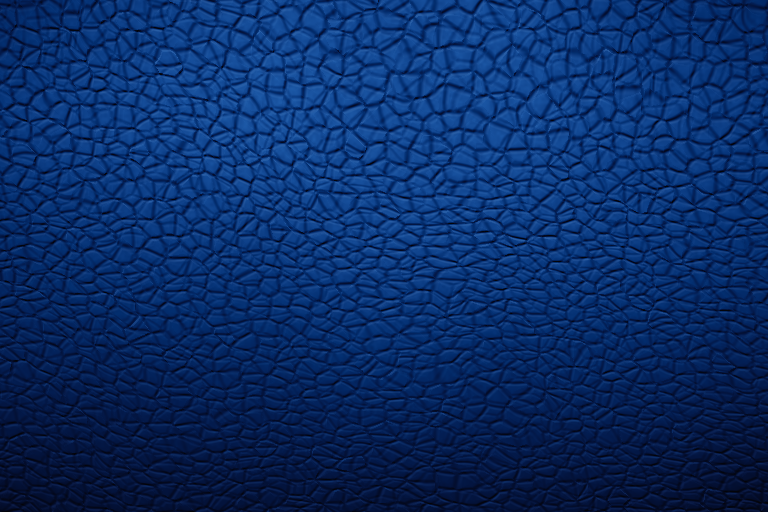
Reproduce this texture procedurally as a WebGL 2 fragment shader.

```glsl
#version 300 es
precision highp float;
// Blue grained leather: two warped layers of Voronoi creases form a height
// field, lit at a grazing angle from above. Brightness falls from the top
// centre to the lower edge, and a smooth ramp turns it into blue.
uniform vec2 u_resolution;
out vec4 fragColor;

float hash(vec2 p) {
    return fract(sin(dot(p, vec2(127.1, 311.7))) * 43758.5453);
}

float noise(vec2 p) {
    vec2 i = floor(p), f = fract(p);
    f = f * f * (3.0 - 2.0 * f);
    return mix(mix(hash(i), hash(i + vec2(1, 0)), f.x),
               mix(hash(i + vec2(0, 1)), hash(i + vec2(1, 1)), f.x), f.y);
}

// Distance to the border between the two nearest cell centres
float creaseDistance(vec2 p) {
    vec2 cell = floor(p), nearest = vec2(9.0), second = vec2(9.0);
    for (int y = -1; y <= 1; y++) {
        for (int x = -1; x <= 1; x++) {
            vec2 id = cell + vec2(x, y);
            vec2 jitter = vec2(hash(id), hash(id + 57.3));
            vec2 d = id + 0.08 + 0.84 * jitter - p;
            if (dot(d, d) < dot(nearest, nearest)) {
                second = nearest;
                nearest = d;
            } else if (dot(d, d) < dot(second, second)) {
                second = d;
            }
        }
    }
    return 0.5 * (dot(second, second) - dot(nearest, nearest))
         / max(length(second - nearest), 0.001);
}

// Grain coordinates: rows crowd together towards the lower edge
vec2 grainSpace(vec2 p) {
    vec2 bend = vec2(noise(p * 3.0), noise(p * 3.0 + 19.0)) - 0.5;
    vec2 wobble = vec2(noise(p * 24.0 + 5.0), noise(p * 24.0 + 41.0)) - 0.5;
    vec2 q = p + 0.07 * bend + 0.014 * wobble;
    return vec2(q.x * 27.0 + q.y * 4.0, q.y * (45.0 - 8.0 * q.y) + q.x * 1.5);
}

// Rounded pads cut by deep creases, and fainter slanted wrinkles
float leatherHeight(vec2 p, float blur) {
    vec2 q = grainSpace(p);
    float deep = creaseDistance(q);
    float fine = creaseDistance(mat2(0.78, 0.55, -0.62, 0.83) * q + 31.0);
    float pads = smoothstep(0.0, 0.15 + blur, deep) + 0.35 * smoothstep(0.0, 0.5, deep);
    return pads + 0.5 * smoothstep(0.0, 0.13 + blur, fine);
}

void main() {
    vec2 uv = gl_FragCoord.xy / u_resolution;
    vec2 p = gl_FragCoord.xy / u_resolution.y;
    float blur = 20.0 / u_resolution.y;

    // Height and slope towards the light
    float height = leatherHeight(p, blur);
    float slope = height - leatherHeight(p + vec2(-0.0014, 0.0034), blur);
    float crease = 1.0 - height / 1.85;

    // Broad light with dim sides and corners
    float side = 2.0 * uv.x - 1.0;
    float light = 0.05 + 0.265 * smoothstep(-0.15, 0.85, uv.y);
    light *= 1.0 - 0.33 * side * side;
    light *= 1.0 - 0.28 * smoothstep(0.75, 1.1, uv.y) * (0.4 + side * side);
    light *= 0.93 + 0.14 * noise(p * 4.0 + 7.0);

    // Creases darken the lit part and glint in the shaded part
    float shade = 1.0 - smoothstep(0.05, 0.75, uv.y);
    float glint = max(slope, 0.0);
    float tone = light * (1.06 - crease * mix(0.55, 0.3, shade));
    tone += light * (0.28 * glint + 0.38 * min(slope, 0.0));
    tone += 0.035 * shade * glint;
    tone *= 0.94 + 0.12 * noise(p * 150.0);
    tone = clamp(tone, 0.015, 0.36);

    // Navy to bright blue, with paler glints
    vec3 color = vec3(0.01 + 0.6 * max(tone - 0.18, 0.0), tone, 1.33 * sqrt(tone) - 0.13);
    color += vec3(0.035, 0.005, -0.02) * min(glint, 1.0);
    fragColor = vec4(clamp(color, 0.0, 1.0), 1.0);
}
```
